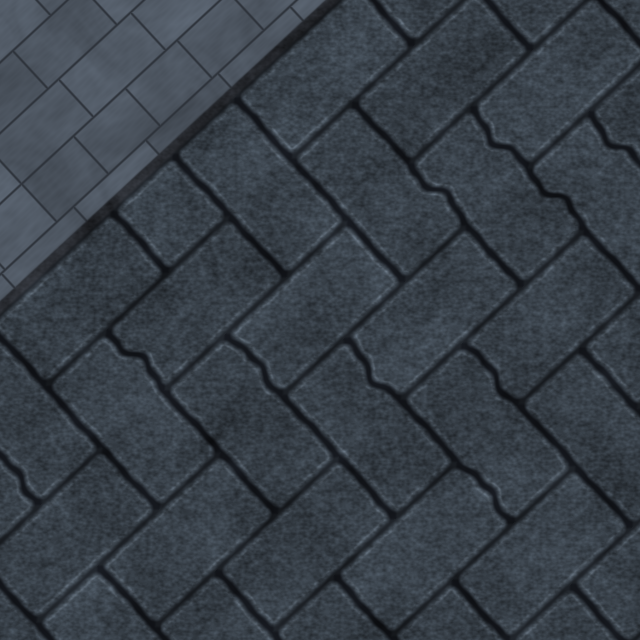
Write a three.js fragment shader that draws this texture.

```glsl
// Diagonal herringbone of worn slate-grey pavers, with a smooth tiled corner behind a dark curb.
varying vec2 vUv;

float hash(vec2 p) {
  return fract(sin(dot(p, vec2(127.1, 311.7))) * 43758.5);
}

// Distance to the nearest scattered point, for stone grain
float cellular(vec2 p) {
  vec2 cell = floor(p);
  float nearest = 2.0;
  for (int y = -1; y <= 1; y++) {
    for (int x = -1; x <= 1; x++) {
      vec2 c = cell + vec2(float(x), float(y));
      vec2 point = c + vec2(hash(c), hash(c + 37.0));
      nearest = min(nearest, distance(p, point));
    }
  }
  return nearest;
}

// Signed grain: overlaid cells of several sizes, slightly stretched sideways
float stoneGrain(vec2 p) {
  float fine = cellular(p * vec2(110.0, 170.0)) - cellular(p * vec2(130.0, 150.0) + 71.0);
  float coarse = cellular(p * vec2(48.0, 75.0) + 19.0) - cellular(p * vec2(60.0, 66.0) + 43.0);
  return 0.6 * fine + 0.5 * coarse;
}

// Layered, folded sines, for soft stains
float mottle(vec2 p) {
  float sum = 0.0, amp = 0.5;
  for (int i = 0; i < 4; i++) {
    p = mat2(0.8, 0.6, -0.6, 0.8) * p * 1.7 + 1.3;
    p += 0.6 * sin(p.yx * 1.3);
    sum += amp * sin(p.x) * sin(p.y);
    amp *= 0.7;
  }
  return sum;
}

// Bends some of the cross joints into cracked, jogging lines
vec2 crackJoints(vec2 q) {
  float joint = floor(q.x + 0.5);
  float along = fract(q.y);
  float seed = hash(vec2(joint, floor(q.y)) + 5.0);
  float jog = sin(5.0 * along + 40.0 * seed) + 0.35 * sin(17.0 * along + 60.0 * seed);
  float strength = mix(0.012, 0.09, smoothstep(0.74, 0.92, seed));
  float nearJoint = smoothstep(0.5, 0.15, abs(q.x - joint));
  q.x += strength * jog * sin(3.14159 * along) * nearJoint;
  return q;
}

vec3 pavers(vec2 q, float grain, float stain) {
  // Herringbone: two cells per brick, chosen by the diagonal index
  vec2 w = crackJoints(q);
  vec2 cell = floor(w);
  float k = mod(cell.x - cell.y, 4.0);
  bool lengthwise = k < 1.5;
  vec2 corner = cell - (lengthwise ? vec2(k, 0.0) : vec2(0.0, 3.0 - k));
  vec2 size = lengthwise ? vec2(2.0, 1.0) : vec2(1.0, 2.0);
  vec2 local = w - corner;

  // Distance inward from the outline, cut off at the curb
  vec2 edge = min(local, size - local);
  edge.y = min(edge.y, w.y + 2.0);
  edge.x -= 0.01;
  edge += 0.004 * sin(q.yx * 23.0 + 3.0 * sin(q * 9.0));
  float inset = 0.11 - length(max(0.11 - edge, 0.0));

  // Stone face, with a tone for each brick
  float tone = hash(corner + 11.0) - 0.5;
  float shade = 1.0 + 0.1 * tone + 0.42 * grain + 0.16 * stain;
  vec3 color = vec3(0.215, 0.247, 0.28) * shade;

  // Thin, patchy worn rim, then the dark joint
  float rim = exp(-pow((inset - 0.074) / 0.018, 2.0));
  color += vec3(0.07, 0.075, 0.08) * rim * max(0.6 + 0.8 * stain + 0.7 * grain, 0.1);
  float crossJoint = smoothstep(-0.03, 0.03, edge.y - edge.x);
  vec3 jointColor = mix(vec3(0.105, 0.12, 0.14), vec3(0.07, 0.08, 0.1), crossJoint);
  return mix(jointColor * (1.0 + 0.4 * stain), color, smoothstep(0.0, 0.058, inset));
}

vec3 cornerTiles(vec2 q, float stain) {
  // One narrow course by the curb, wide courses beyond it
  float depth = -2.1 - q.y;
  bool narrow = depth < 0.25;
  float height = narrow ? 0.25 : 0.62;
  float beyond = narrow ? depth : depth - 0.25;
  float course = narrow ? -1.0 : floor(beyond / height);
  float across = beyond - max(course, 0.0) * height;
  float tileLength = 0.8 + 0.5 * hash(vec2(course, 3.0));
  float run = q.x / tileLength + hash(vec2(course, 8.0));
  float along = fract(run) * tileLength;

  float edge = min(min(across, height - across), min(along, tileLength - along));
  float tone = hash(vec2(floor(run), course)) - 0.5;
  float streak = 0.08 * (cellular(q * vec2(4.0, 19.0)) - 0.5);
  vec3 color = vec3(0.315, 0.35, 0.395) * (1.0 + 0.14 * tone + 0.12 * stain + streak);
  return mix(vec3(0.18, 0.2, 0.23), color, smoothstep(0.0, 0.026, edge));
}

void main() {
  // Brick axes: x runs up to the right, y down to the right
  vec2 d = vUv - vec2(0.352, 0.478);
  vec2 q = 7.65 * vec2(dot(d, vec2(0.734, 0.679)), dot(d, vec2(0.679, -0.734)));
  float grain = stoneGrain(vUv);
  float stain = mottle(q * 1.6);

  // Curb between the two surfaces
  vec3 curb = vec3(0.15, 0.16, 0.18) * (1.0 + 0.4 * stain + 0.3 * grain);
  vec3 color = mix(curb, pavers(q, grain, stain), smoothstep(-2.03, -1.98, q.y));
  color = mix(cornerTiles(q, stain), color, smoothstep(-2.14, -2.09, q.y));
  gl_FragColor = vec4(color, 1.0);
}
```
